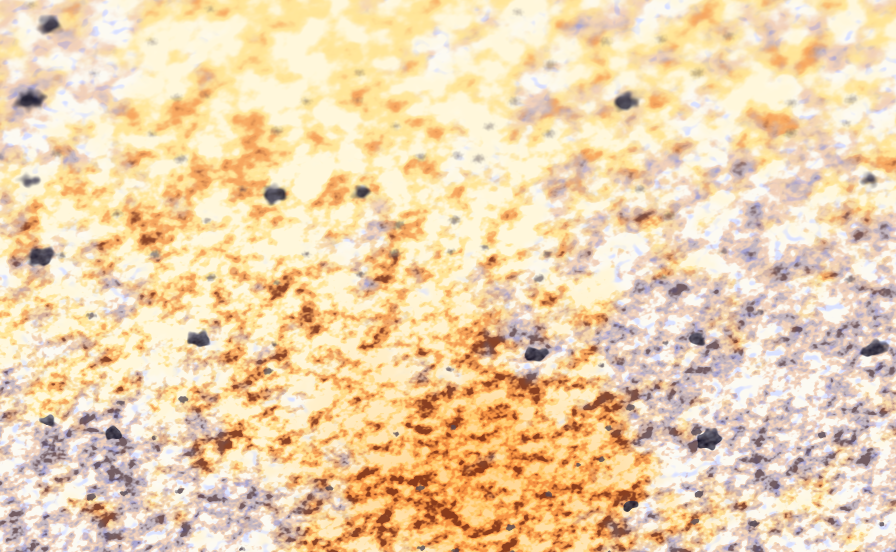
A Shadertoy shader for this texture:

```glsl
// Ochre crust, from shadow to glare
const vec3 RUST = vec3(0.54, 0.27, 0.16);
const vec3 ORANGE = vec3(0.97, 0.66, 0.38);
const vec3 YELLOW = vec3(1.00, 0.90, 0.60);
const vec3 CREAM = vec3(1.00, 0.97, 0.86);
// Bare stone, from shadow to glare
const vec3 UMBER = vec3(0.46, 0.37, 0.39);
const vec3 LILAC = vec3(0.77, 0.72, 0.76);
const vec3 PEACH = vec3(0.95, 0.82, 0.73);
const vec3 WHITE = vec3(0.99, 0.98, 0.95);
const vec3 PEBBLE = vec3(0.20, 0.19, 0.26);

const float EXPOSURE = 0.68;
const float GRAIN_CONTRAST = 0.62;
const float RELIEF_CONTRAST = 0.50;
const float SHARP_DETAIL = 150.0;   // finest detail near the bottom
const float SOFT_DETAIL = 30.0;     // finest detail at the top
const vec2 LIGHT_STEP = vec2(-0.006, 0.014);

uint mixBits(uint n) {
    n = (n ^ (n >> 16)) * 0x7feb352du;
    n = (n ^ (n >> 15)) * 0x846ca68bu;
    return n ^ (n >> 16);
}

vec2 hash2(vec2 cell) {
    uvec2 c = uvec2(ivec2(cell));
    uint h = mixBits(c.x + mixBits(c.y + 17u));
    return vec2(h & 65535u, h >> 16) / 65535.0;
}

float cornerSlope(vec2 cell, vec2 offset) {
    float angle = 6.2832 * hash2(cell).x;
    return dot(vec2(cos(angle), sin(angle)), offset);
}

// Gradient noise, about -0.7 to 0.7
float noise(vec2 p) {
    vec2 i = floor(p), f = p - i;
    vec2 u = f * f * f * (f * (f * 6.0 - 15.0) + 10.0);
    vec2 e = vec2(1.0, 0.0);
    return mix(mix(cornerSlope(i, f), cornerSlope(i + e.xy, f - e.xy), u.x),
               mix(cornerSlope(i + e.yx, f - e.yx), cornerSlope(i + e.xx, f - e.xx), u.x), u.y);
}

// Octaves from a base frequency, faded beyond the lens detail limit
float grain(vec2 p, float frequency, float detail) {
    const mat2 TURN = mat2(0.8, 0.6, -0.6, 0.8);
    float sum = 0.0;
    for (int i = 0; i < 5; i++) {
        float ratio = frequency / detail;
        sum += noise(p * frequency + 31.7 * float(i)) / (1.0 + ratio * ratio);
        frequency *= 1.9;
        p = TURN * p;
    }
    return sum;
}

float patchAt(vec2 p, vec2 center, vec2 radius) {
    vec2 d = (p - center) / radius;
    return exp(-dot(d, d));
}

vec3 ramp(vec3 dark, vec3 low, vec3 high, vec3 glare, float t) {
    vec3 c = mix(dark, low, smoothstep(-0.05, 0.33, t));
    c = mix(c, high, smoothstep(0.33, 0.62, t));
    return mix(c, glare, smoothstep(0.62, 0.90, t));
}

// Scattered rough pebbles: x is coverage, y is height across the stone
vec2 pebbles(vec2 p, float cellSize, float chance, float blur) {
    vec2 q = p / cellSize, cell = floor(q);
    vec2 place = hash2(cell + 71.0), kind = hash2(cell + 313.0);
    vec2 d = q - cell - mix(vec2(0.3), vec2(0.7), place);
    d.y = d.y * 1.4 - 0.3 * d.x * (kind.y - 0.3);
    float radius = mix(0.07, 0.16, kind.y);
    float edge = length(d) - radius + 0.09 * noise(q * 9.0);
    float soft = blur / cellSize;
    float cover = 1.0 - smoothstep(-soft, soft, edge);
    return vec2(cover * step(kind.x, chance), d.y / radius);
}

void mainImage(out vec4 fragColor, in vec2 fragCoord) {
    vec2 uv = fragCoord / iResolution.y;
    float focus = 1.0 - smoothstep(0.15, 0.95, uv.y);
    float detail = mix(SOFT_DETAIL, SHARP_DETAIL, focus);
    vec2 ground = vec2(uv.x, uv.y * 1.25 - uv.x * 0.12);

    // Broad layout of crust and stone
    vec2 warped = uv + 0.12 * vec2(noise(uv * 5.0), noise(uv * 5.0 + 40.0));
    float rustBed = patchAt(warped, vec2(0.86, 0.12), vec2(0.30, 0.22));
    float yellowBed = patchAt(warped, vec2(0.50, 0.76), vec2(0.36, 0.42));
    float stoneBed = patchAt(warped, vec2(1.42, 0.28), vec2(0.36, 0.34))
                   + patchAt(warped, vec2(0.12, 0.02), vec2(0.38, 0.20))
                   + patchAt(warped, vec2(0.10, 0.87), vec2(0.15, 0.15));
    float crust = 0.50 + 0.55 * yellowBed + 0.75 * rustBed - 0.55 * stoneBed + 0.12 * uv.y;
    crust += 0.65 * grain(ground + 9.0, 7.0, 40.0);
    crust = smoothstep(0.15, 0.85, crust);

    // Brightness from grains and side-lit crumbs
    float speckle = grain(ground, 12.0, detail);
    float relief = grain(ground + 5.0, 16.0, detail * 0.5)
                 - grain(ground + 5.0 + LIGHT_STEP, 16.0, detail * 0.5);
    float tone = EXPOSURE + GRAIN_CONTRAST * speckle + RELIEF_CONTRAST * relief * (0.4 + 0.6 * focus);
    tone += 0.30 * noise(uv * 4.0 + 12.0) - 0.24 * rustBed - 0.10 * stoneBed + 0.06 * uv.y;

    vec3 ochre = ramp(RUST, ORANGE, YELLOW, CREAM, tone);
    vec3 stone = ramp(UMBER, LILAC, PEACH, WHITE, tone);
    vec3 color = mix(stone, ochre, crust);

    // Deeper pigment in the rust bed, cool glints on the stone
    color *= mix(vec3(1.0), vec3(1.0, 0.86, 0.66), rustBed * crust);
    float cool = smoothstep(0.10, 0.45, noise(ground * 55.0 + 80.0)) * (1.0 - crust);
    color = mix(color, color * vec3(0.86, 0.90, 1.08), cool);

    // Dark pebbles and small flecks, softer with distance
    float blur = mix(0.010, 0.002, focus);
    vec2 large = pebbles(uv, 0.15, 0.22, blur);
    vec2 small = pebbles(uv + 3.0, 0.055, 0.14, blur);
    vec3 largeColor = PEBBLE + 0.16 * smoothstep(0.0, 1.0, large.y) + 0.2 * speckle;
    color = mix(color, largeColor, large.x * 0.9);
    color = mix(color, mix(PEBBLE, UMBER, 0.5), small.x * mix(0.35, 0.8, focus));

    fragColor = vec4(clamp(color, 0.0, 1.0), 1.0);
}
```
